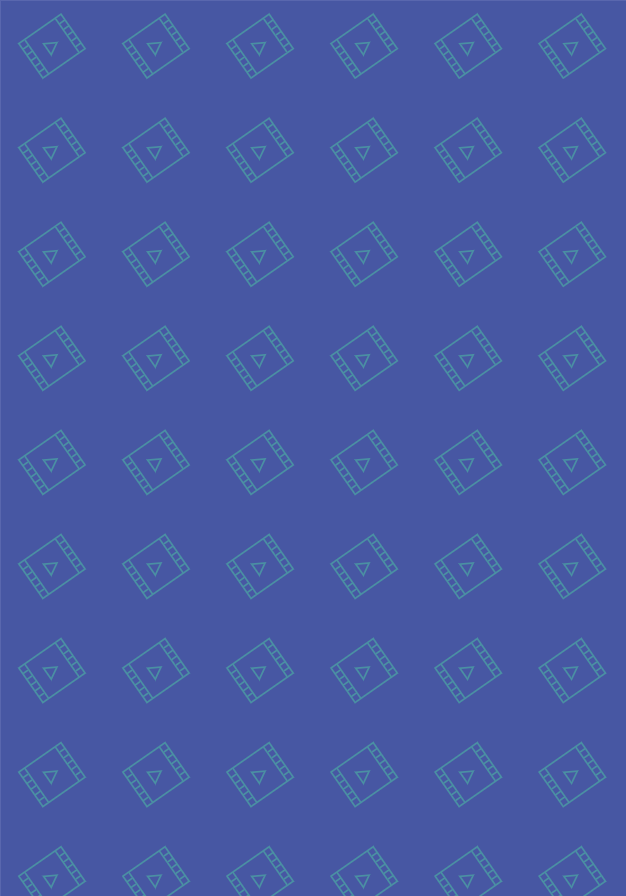
Reproduce this pattern procedurally as a WebGL 1 fragment shader.

```glsl
precision mediump float;

// Rows of tilted film frames in thin teal outline on flat indigo.
// One square cell is repeated with fract; each frame is built from distances
// to a box, two perforated side strips and a play triangle.

uniform vec2 u_resolution;

const vec3 INDIGO = vec3(0.28, 0.34, 0.64);
const vec3 TEAL = vec3(0.29, 0.565, 0.64);
const vec3 EDGE_TINT = vec3(0.42, 0.47, 0.72);

// All lengths below are in cells.
const float COLUMNS = 6.015;
const vec2 FIRST_CENTER = vec2(0.499, 0.443);  // from the top left
const float TILT = 0.609;
const vec2 FRAME_HALF = vec2(0.247, 0.202);
const float STRIP_WIDTH = 0.068;
const float HOLES = 6.0;
const float PLAY_INRADIUS = 0.037;
const float PLAY_SHIFT = -0.016;
const float LINE_WIDTH = 0.0162;

vec2 rotate(vec2 p, float angle) {
  float c = cos(angle);
  float s = sin(angle);
  return vec2(c * p.x - s * p.y, s * p.x + c * p.y);
}

float boxDistance(vec2 p, vec2 halfSize) {
  vec2 d = abs(p) - halfSize;
  return max(d.x, d.y);
}

// Equilateral triangle pointing along +x.
float triangleDistance(vec2 p, float inradius) {
  return max(-p.x, 0.5 * p.x + 0.866 * abs(p.y)) - inradius;
}

// Rail and evenly spaced rungs of both side strips.
float stripDistance(vec2 p, vec2 halfSize, float width, float holes) {
  float across = abs(p.x) - (halfSize.x - 0.5 * width);
  float rail = max(abs(across + 0.5 * width), abs(p.y) - halfSize.y);
  float pitch = 2.0 * halfSize.y / holes;
  float rung = abs(fract((p.y + halfSize.y) / pitch + 0.5) - 0.5) * pitch;
  rung = max(rung, boxDistance(vec2(across, p.y), vec2(0.5 * width, halfSize.y)));
  return min(rail, rung);
}

float filmFrameDistance(vec2 p) {
  float outline = abs(boxDistance(p, FRAME_HALF));
  float strips = stripDistance(p, FRAME_HALF, STRIP_WIDTH, HOLES);
  float play = abs(triangleDistance(p - vec2(PLAY_SHIFT, 0.0), PLAY_INRADIUS));
  return min(min(outline, strips), play);
}

float strokeCoverage(float dist, float width, float pixel) {
  return clamp(0.5 + (0.5 * width - dist) / pixel, 0.0, 1.0);
}

void main() {
  float pixel = COLUMNS / u_resolution.x;
  vec2 fromTop = vec2(gl_FragCoord.x, u_resolution.y - gl_FragCoord.y) * pixel;

  // Repeat the cell and turn it upright.
  vec2 p = fract(fromTop - FIRST_CENTER + 0.5) - 0.5;
  p = rotate(vec2(p.x, -p.y), -TILT);

  float ink = strokeCoverage(filmFrameDistance(p), LINE_WIDTH, pixel);
  vec3 color = mix(INDIGO, TEAL, ink);

  // Faint pale hairline along the left and top borders.
  float border = strokeCoverage(min(fromTop.x, fromTop.y), LINE_WIDTH, pixel);
  color = mix(color, EDGE_TINT, 0.6 * border);

  gl_FragColor = vec4(color, 1.0);
}
```
